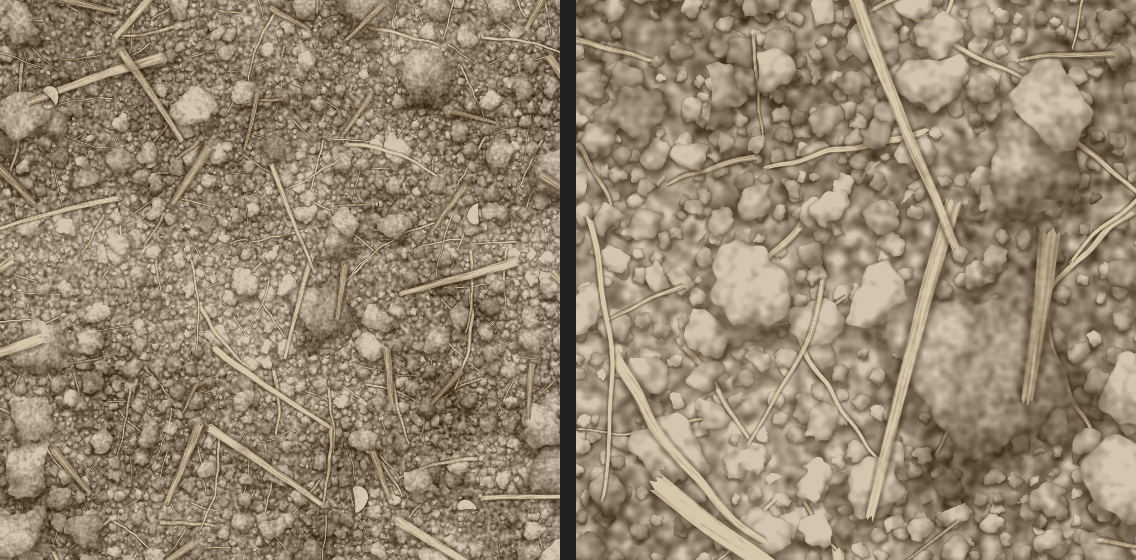
Left, the full canvas; right, a detail of the centre.
A Shadertoy shader for this texture:

```glsl
const vec3 DARK_SOIL = vec3(0.24, 0.18, 0.11);
const vec3 DRY_SOIL = vec3(0.72, 0.67, 0.59);
const vec3 STRAW_TINT = vec3(0.015, 0.008, -0.025);
const float SHADOW_TONE = 0.04;
const float MEAN_TONE = 0.61;
const float CONTRAST = 1.28;

vec3 hash3(vec2 p) {
    vec3 q = fract(p.xyx * vec3(0.1031, 0.1030, 0.0973));
    q += dot(q, q.yxz + 33.33);
    return fract((q.xxy + q.yzz) * q.zyx);
}

float corner(vec2 cell, vec2 offset) {
    return dot(hash3(cell).xy * 2.0 - 1.0, offset);
}

float gradientNoise(vec2 p) {
    vec2 i = floor(p), f = fract(p);
    vec2 u = f * f * f * (f * (f * 6.0 - 15.0) + 10.0);
    vec2 e = vec2(1.0, 0.0);
    return mix(mix(corner(i, f), corner(i + e, f - e), u.x),
               mix(corner(i + e.yx, f - e.yx), corner(i + 1.0, f - 1.0), u.x), u.y);
}

vec2 noisePair(vec2 p) {
    return vec2(gradientNoise(p), gradientNoise(p + 31.7));
}

vec2 rotate(vec2 p, float angle) {
    float c = cos(angle), s = sin(angle);
    return vec2(c * p.x - s * p.y, s * p.x + c * p.y);
}

// Distance with slightly squared contours, for blocky clods
float blockyLength(vec2 p) {
    p = abs(p) + 1e-4;
    return pow(p.x * p.x * p.x + p.y * p.y * p.y, 1.0 / 3.0);
}

float shade(float tone, float amount) {
    return mix(tone, SHADOW_TONE, amount);
}

// A surface holds its tone in x and its straw tint in y
vec2 addStones(vec2 surface, vec2 uv, float cells, float share, float lift, float seed) {
    vec2 p = uv * cells + seed * 7.3;
    p += 0.24 * noisePair(p * 2.1) + 0.1 * noisePair(p * 5.7);
    float grain = 0.32 * gradientNoise(uv * 85.0 + seed) + 0.3 * gradientNoise(uv * 170.0 + seed)
                + 0.3 * gradientNoise(uv * 32.0);
    for (int y = -1; y <= 1; y++)
    for (int x = -1; x <= 1; x++) {
        vec2 cell = floor(p) + vec2(x, y);
        vec3 place = hash3(cell + seed * 17.0);
        vec3 kind = hash3(cell + seed * 17.0 + 91.0);
        if (kind.x > share) continue;
        float radius = mix(0.24, 0.48, kind.y);
        vec2 q = (p - cell - 0.5 - 0.6 * (place.xy - 0.5)) / radius;
        vec2 turned = rotate(q, 6.2832 * place.z) * vec2(1.0, 1.0 + 0.4 * kind.z);
        float dist = blockyLength(turned);
        float soft = max(0.04, 0.8 * cells / (iResolution.y * radius));
        float shadow = 1.0 - smoothstep(0.85, 1.4, dist + 0.2 * q.y);
        surface.x = shade(surface.x, 0.45 * shadow);
        float dome = sqrt(max(0.0, 1.0 - dist * dist));
        float tone = 0.5 + lift + 0.34 * dome + 0.15 * q.y - 0.06 * q.x + 0.26 * (kind.z - 0.5) + grain;
        surface = mix(surface, vec2(tone, 0.0), 1.0 - smoothstep(1.0 - soft, 1.0 + soft, dist));
    }
    return surface;
}

vec2 addStraw(vec2 surface, vec2 uv, float cells, float share, float width, float bend, float seed) {
    vec2 p = uv * cells + seed * 3.7;
    float soft = 0.7 * cells / iResolution.y;
    for (int y = -1; y <= 1; y++)
    for (int x = -1; x <= 1; x++) {
        vec2 cell = floor(p) + vec2(x, y);
        vec3 place = hash3(cell + seed * 23.0);
        vec3 kind = hash3(cell + seed * 23.0 + 57.0);
        if (kind.x > share) continue;
        vec2 q = rotate(p - cell - 0.5 - 0.6 * (place.xy - 0.5), 3.1416 * place.z);
        q.y += bend * ((kind.z - 0.5) * q.x * q.x + 0.12 * gradientNoise(vec2(q.x * 3.0, place.x * 40.0)));
        float halfLength = mix(0.25, 0.8, kind.y);
        float taper = 1.0 - 0.3 * q.x / halfLength;
        float halfWidth = width * cells * mix(0.45, 1.2, place.y) * taper;
        float side = abs(q.y);
        float frayed = abs(q.x) + 0.05 * gradientNoise(vec2(q.y / halfWidth * 2.0, place.x * 30.0));
        float ends = 1.0 - smoothstep(halfLength - 2.0 * soft, halfLength, frayed);
        float shadow = ends * (1.0 - smoothstep(halfWidth, halfWidth * 2.2 + soft, side));
        surface.x = shade(surface.x, 0.45 * shadow);
        float streak = gradientNoise(vec2(q.x * 5.0, 2.5 * q.y / halfWidth) + cell * 9.0);
        float edge = min(side / halfWidth, 1.0);
        float tone = 0.93 - 0.22 * edge * edge + 0.5 * streak + 0.3 * (kind.y - 0.5);
        float cover = ends * (1.0 - smoothstep(halfWidth - soft, halfWidth + soft, side));
        surface = mix(surface, vec2(tone, 1.0), cover);
    }
    return surface;
}

// Pale curved teardrop fragments of shell
vec2 addShells(vec2 surface, vec2 uv, float cells, float share) {
    vec2 p = uv * cells;
    vec2 cell = floor(p);
    vec3 place = hash3(cell + 211.0);
    if (hash3(cell + 317.0).x > share) return surface;
    vec2 q = rotate(p - cell - 0.5 - 0.4 * (place.xy - 0.5), 6.2832 * place.z);
    float size = mix(0.08, 0.14, place.x);
    q /= size;
    q.y += 0.4 * q.x * q.x - 0.15;
    float dist = length(q * vec2(1.0, 2.1 + 1.1 * q.x)) - 0.8;
    float soft = cells / (iResolution.y * size);
    surface.x = shade(surface.x, 0.5 * (1.0 - smoothstep(0.0, 0.4, dist)));
    float tone = 1.12 + 0.25 * q.y + 0.15 * gradientNoise(q * 3.0);
    return mix(surface, vec2(tone, 0.2), 1.0 - smoothstep(-soft, soft, dist));
}

void mainImage(out vec4 fragColor, in vec2 fragCoord) {
    vec2 uv = fragCoord / iResolution.y;

    // Crumbly ground, then ever larger clods with fibres between them
    float crumbs = 0.5 * gradientNoise(uv * 60.0) + 0.65 * gradientNoise(uv * 130.0);
    vec2 surface = vec2(0.62 + crumbs, 0.0);
    float patches = 0.8 * gradientNoise(uv * 5.0);
    surface = addStones(surface, uv, 84.0, 0.55 + patches, 0.0, 1.0);
    surface = addStones(surface, uv, 50.0, 0.45 + patches, 0.02, 2.0);
    surface = addStraw(surface, uv, 15.0, 0.75, 0.0014, 0.5, 3.0);
    surface = addStones(surface, uv, 30.0, 0.4 + patches, 0.04, 4.0);
    surface = addStones(surface, uv, 18.0, 0.3, 0.06, 5.0);
    surface = addStraw(surface, uv, 9.0, 0.6, 0.0024, 0.45, 6.0);
    surface = addStones(surface, uv, 9.5, 0.2, 0.1, 7.0);
    surface = addStraw(surface, uv, 6.0, 0.7, 0.0062, 0.12, 8.0);
    surface = addShells(surface, uv, 4.0, 0.35);

    // Fine dust and broad variation in dryness
    float dryness = 0.32 * gradientNoise(uv * 3.0) + 0.28 * gradientNoise(uv * 8.0 + 5.0);
    float tone = surface.x + 0.16 * gradientNoise(uv * 210.0) + dryness;
    tone = MEAN_TONE + 0.03 + CONTRAST * (tone - MEAN_TONE);
    vec3 color = mix(DARK_SOIL, DRY_SOIL, clamp(tone, -0.1, 1.22));
    fragColor = vec4(color + STRAW_TINT * surface.y, 1.0);
}
```
